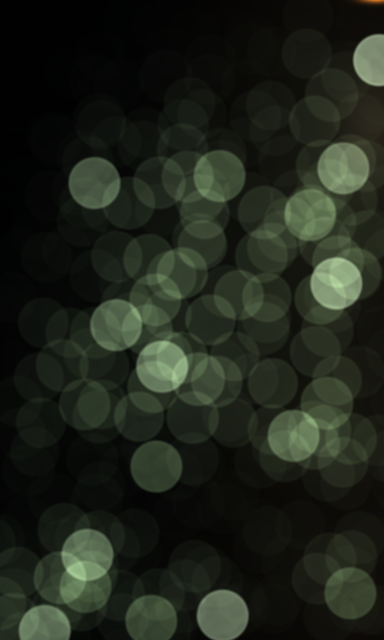
This background is drawn by a Shadertoy shader. Its source:

```glsl
// Out-of-focus green lights on near-black: translucent overlapping lens discs.
// Faint discs sit on a jittered grid, weighted by soft clusters; key lights
// with dimmer companions lie on top, with a haze and one warm corner spark.

#define DISC_RADIUS 0.0405
#define EDGE_SOFT 0.0030
#define RIM_GAIN 0.10
#define CELL 0.052
#define FAINT_MIN 0.022
#define FAINT_RANGE 0.125
#define COMPANION_GAIN 0.30
#define HAZE 0.050
#define LEAF_GREEN vec3(0.78, 1.0, 0.68)
#define PALE_GREEN vec3(0.87, 1.0, 0.82)
#define WARM_SPARK vec3(1.0, 0.55, 0.15)

// Key lights: x, y (in canvas heights), strength
const vec3 KEY_LIGHTS[16] = vec3[16](
    vec3(0.148, 0.714, 0.27), vec3(0.344, 0.725, 0.20),
    vec3(0.594, 0.906, 0.50), vec3(0.538, 0.737, 0.29),
    vec3(0.527, 0.557, 0.38), vec3(0.486, 0.664, 0.19),
    vec3(0.182, 0.492, 0.26), vec3(0.254, 0.427, 0.30),
    vec3(0.460, 0.319, 0.23), vec3(0.137, 0.133, 0.28),
    vec3(0.349, 0.038, 0.38), vec3(0.070, 0.014, 0.30),
    vec3(0.245, 0.271, 0.20), vec3(0.237, 0.030, 0.20),
    vec3(0.549, 0.073, 0.17), vec3(0.134, 0.083, 0.15));

vec3 hash3(vec2 cell) {
    vec3 q = fract(vec3(cell.xyx) * vec3(0.1031, 0.1030, 0.0973));
    q += dot(q, q.yxz + 33.33);
    return fract((q.xxy + q.yzz) * q.zyx);
}

float lobe(vec2 p, vec2 center, vec2 size) {
    vec2 d = (p - center) / size;
    return exp(-dot(d, d));
}

// Where the faint lights gather
float cluster(vec2 p) {
    float c = lobe(p, vec2(0.285, 0.59), vec2(0.145, 0.20));
    c += lobe(p, vec2(0.505, 0.61), vec2(0.09, 0.18));
    c += 0.85 * lobe(p, vec2(0.50, 0.34), vec2(0.12, 0.08));
    c += 0.75 * lobe(p, vec2(0.26, 0.39), vec2(0.09, 0.09));
    c += 0.55 * lobe(p, vec2(0.10, 0.39), vec2(0.07, 0.13));
    c += 0.95 * lobe(p, vec2(0.08, 0.09), vec2(0.12, 0.09));
    c += 0.45 * lobe(p, vec2(0.52, 0.12), vec2(0.11, 0.08));
    c += 0.45 * lobe(p, vec2(0.48, 0.88), vec2(0.06, 0.08));
    c += 0.35 * lobe(p, vec2(0.27, 0.10), vec2(0.08, 0.08));
    return min(c, 1.1);
}

// Flat lens disc with a slightly brighter rim
float lensDisc(vec2 d, float radius) {
    float r = length(d);
    float fill = 1.0 - smoothstep(radius - EDGE_SOFT, radius + EDGE_SOFT, r);
    float rim = smoothstep(0.82, 0.96, r / radius);
    return fill * (0.94 + 0.06 * r / radius + RIM_GAIN * rim);
}

// Cellular scatter of faint discs
vec3 faintLights(vec2 p) {
    vec3 sum = vec3(0.0);
    vec2 home = floor(p / CELL);
    for (int j = -1; j <= 1; j++)
    for (int i = -1; i <= 1; i++) {
        vec2 cell = home + vec2(i, j);
        vec3 h = hash3(cell + 41.0);
        vec2 center = (cell + h.xy) * CELL;
        float strength = FAINT_MIN + FAINT_RANGE * h.z;
        float radius = DISC_RADIUS * mix(0.95, 1.03, h.x);
        vec3 tint = mix(LEAF_GREEN, PALE_GREEN, 0.5 * h.y);
        sum += tint * strength * cluster(center) * lensDisc(p - center, radius);
    }
    return sum;
}

// Each key light and two dimmer neighbours, strongest inside the clusters
vec3 keyLights(vec2 p) {
    vec3 sum = vec3(0.0);
    for (int i = 0; i < 16; i++) {
        vec3 light = KEY_LIGHTS[i];
        vec3 tint = mix(LEAF_GREEN, PALE_GREEN, smoothstep(0.15, 0.35, light.z));
        sum += tint * light.z * lensDisc(p - light.xy, DISC_RADIUS);
        float turn = 6.2832 * hash3(vec2(i, 7)).x;
        float dim = COMPANION_GAIN * light.z * cluster(light.xy);
        for (int k = 0; k < 2; k++) {
            vec2 offset = DISC_RADIUS * 0.85 * vec2(cos(turn), sin(turn));
            sum += LEAF_GREEN * dim * lensDisc(p - light.xy - offset, DISC_RADIUS);
            turn += 2.4;
        }
    }
    return sum;
}

// Gentle mottling from layered sines
float mottle(vec2 p) {
    float s = sin(p.x * 170.0 + 3.0 * sin(p.y * 97.0));
    s += sin(p.y * 210.0 - 2.0 * sin(p.x * 131.0));
    return 1.0 + 0.012 * s;
}

void mainImage(out vec4 fragColor, in vec2 fragCoord) {
    vec2 p = fragCoord / iResolution.y;
    p.x *= 0.6016 * iResolution.y / iResolution.x;

    // Night backdrop, warmer toward the right
    vec3 color = mix(vec3(0.002, 0.003, 0.005), vec3(0.045, 0.035, 0.024),
                     smoothstep(0.15, 0.6, p.x));
    color += vec3(0.09, 0.08, 0.06) * lobe(p, vec2(0.59, 0.80), vec2(0.06, 0.09));
    color += LEAF_GREEN * HAZE * cluster(p);

    // Overlapping lights
    color += (faintLights(p) + keyLights(p)) * mottle(p);

    // Warm spark in the upper corner
    color += WARM_SPARK * lobe(p, vec2(0.590, 1.003), vec2(0.025, 0.007));
    fragColor = vec4(clamp(color, 0.0, 1.0), 1.0);
}
```
